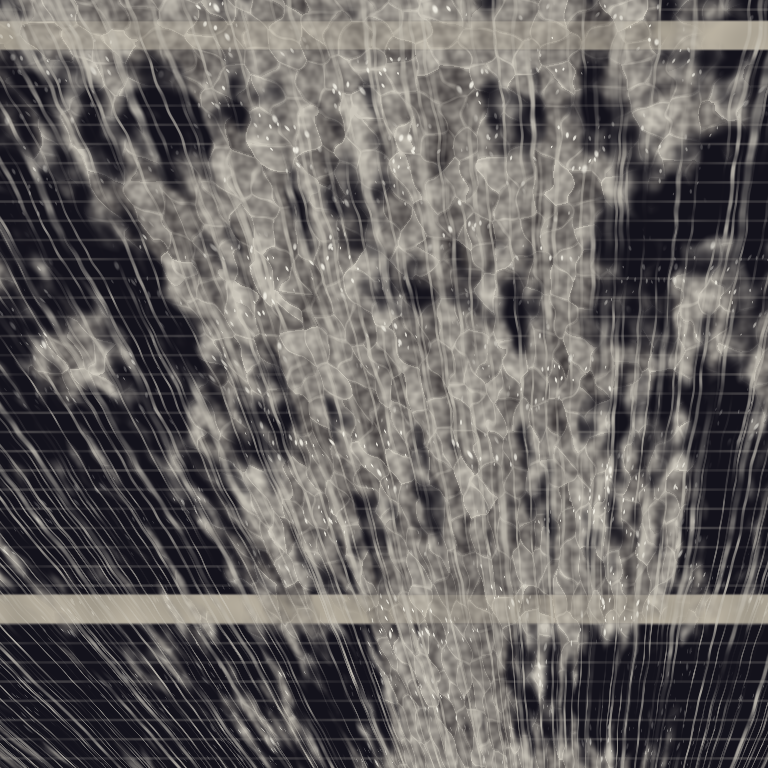
Give the GLSL for this texture, as a three.js fragment shader.

```glsl
#define FAN_CENTRE vec2(0.75, -0.6)
#define GRID_ROWS 40.0
#define BAR_LOW 0.207
#define BAR_GAP 0.747
#define BAR_HALF 0.019
#define CRACK_GAIN 0.75
#define GLINT_SHARE 0.2
#define CELL_DARK vec3(0.075, 0.07, 0.105)
#define GRID_GREY vec3(0.29, 0.28, 0.29)
#define BAR_PALE vec3(0.68, 0.65, 0.59)
#define GLASS_DARK vec3(0.12, 0.10, 0.11)
#define GLASS_PALE vec3(0.85, 0.83, 0.78)

varying vec2 vUv;

float hash(vec2 p) {
  vec3 h = fract(p.xyx * 0.1031);
  h += dot(h, h.yzx + 33.33);
  return fract((h.x + h.y) * h.z);
}

vec2 hash2(vec2 p) {
  return vec2(hash(p), hash(p + 47.3));
}

float corner(vec2 cell, vec2 offset) {
  float angle = 6.2832 * hash(cell);
  return dot(vec2(cos(angle), sin(angle)), offset);
}

float gradientNoise(vec2 p) {
  vec2 i = floor(p), f = fract(p), e = vec2(1.0, 0.0);
  vec2 s = f * f * f * (f * (f * 6.0 - 15.0) + 10.0);
  return mix(mix(corner(i, f), corner(i + e, f - e), s.x),
             mix(corner(i + e.yx, f - e.yx), corner(i + 1.0, f - 1.0), s.x), s.y);
}

// x: distance to the facet border, y: random shade of the facet
vec2 facets(vec2 p) {
  vec2 i = floor(p), f = fract(p);
  float near = 8.0, second = 8.0, shade = 0.0;
  for (int y = -1; y <= 1; y++) {
    for (int x = -1; x <= 1; x++) {
      vec2 o = vec2(float(x), float(y));
      float d = length(o + hash2(i + o) - f);
      if (d < near) {
        second = near;
        near = d;
        shade = hash(i + o + 91.7);
      } else {
        second = min(second, d);
      }
    }
  }
  return vec2(second - near, shade);
}

// Long splinters, each with its own lean, width and gaps
float cracks(vec2 fan, float count, float width) {
  float x = fan.x * count;
  float id = floor(x);
  vec2 r = hash2(vec2(id, count));
  float centre = 0.5 + (r.x - 0.5) * 0.4 + (r.y - 0.5) * (fan.y - 0.5) * 0.5;
  float d = abs(fract(x) - centre) / count;
  float gaps = gradientNoise(vec2(id * 7.31 + count, fan.y * 5.0));
  float wear = 0.75 + 0.8 * gradientNoise(vec2(id * 3.7, fan.y * 45.0));
  return smoothstep(width, width * 0.25, d) * smoothstep(-0.2, 0.25, gaps) * wear;
}

// Small bright chips drawn out along the splinters
float glints(vec2 fan, vec2 scale) {
  vec2 p = fan * scale;
  vec2 i = floor(p);
  vec2 d = fract(p) - 0.3 - 0.4 * hash2(i);
  d.x += d.y * (hash(i + 8.1) - 0.5);
  float size = 0.12 + 0.18 * hash(i + 5.9);
  float lit = step(1.0 - GLINT_SHARE, hash(i + 23.4));
  return lit * smoothstep(size, size * 0.3, length(d * vec2(1.0, 0.8)));
}

void main() {
  vec2 p = vUv;
  vec2 fan = vec2(1.1 * (p.x - FAN_CENTRE.x) / (p.y - FAN_CENTRE.y), p.y);
  fan.x += 0.008 * gradientNoise(p * 9.0) + 0.003 * gradientNoise(p * 31.0);

  // Solar cell with fine grid and two pale bars
  float row = abs(fract(p.y * GRID_ROWS) - 0.5) / GRID_ROWS;
  float grid = smoothstep(0.0026, 0.0006, row) * (0.55 + 0.7 * gradientNoise(p * 14.0));
  vec3 colour = mix(CELL_DARK, GRID_GREY, clamp(grid, 0.0, 1.0));
  float barDistance = min(abs(p.y - BAR_LOW), abs(p.y - BAR_LOW - BAR_GAP));
  float bar = smoothstep(BAR_HALF + 0.002, BAR_HALF - 0.002, barDistance);
  colour = mix(colour, BAR_PALE * (1.0 + 0.15 * gradientNoise(p * 20.0)), bar);

  // Where crushed glass gathers
  float clump = gradientNoise(p * 8.0 + 3.7);
  float streak = gradientNoise(fan * vec2(32.0, 4.0));
  float grain = gradientNoise(fan * vec2(48.0, 30.0) + 11.0);
  float fine = gradientNoise(p * 95.0);
  float across = (fan.x + 0.2) / 0.31;
  float heap = 0.62 * exp(-across * across) - 0.06;
  heap -= 0.2 * smoothstep(0.3, 0.05, p.y) * smoothstep(-0.2, 0.0, fan.x);
  float ridge = (p.y - 0.52 - 0.06 * gradientNoise(p * 5.0)) / 0.035;
  heap += 0.22 * exp(-ridge * ridge);
  for (int i = 0; i < 2; i++) {
    float strip = abs(fan.x - mix(-0.355, -0.015, float(i)));
    heap += 0.35 * smoothstep(0.024, 0.012, strip);
  }
  float cover = smoothstep(0.0, 0.48, heap + 0.75 * clump + 0.5 * streak + 0.4 * grain);

  // Facets and grit of the glass
  vec2 facet = facets(fan * vec2(42.0, 25.0) + 0.6 * vec2(grain, clump));
  float tone = 0.57 + 0.32 * (facet.y - 0.5) + 0.3 * grain + 0.25 * streak + 0.25 * fine;
  tone += 0.14 * smoothstep(0.14, 0.02, facet.x);
  vec3 glass = mix(GLASS_DARK, GLASS_PALE, clamp(tone, 0.0, 1.0));
  colour = mix(colour, glass, cover * mix(0.93, 0.6, bar));

  // Splinters over the cell and the glass
  float lines = cracks(fan, 15.0, 0.0065);
  lines = max(lines, cracks(fan, 33.0, 0.0035));
  lines = max(lines, 0.8 * cracks(fan, 61.0, 0.0022));
  colour = mix(colour, GLASS_PALE * 0.92, clamp(lines * CRACK_GAIN, 0.0, 1.0));

  // Glints
  float shine = max(glints(fan, vec2(75.0, 48.0)), glints(fan + 3.3, vec2(130.0, 70.0)));
  shine *= smoothstep(-0.1, 0.3, gradientNoise(p * 13.0 + 20.0)) * (0.25 + 0.65 * cover);
  colour = mix(colour, vec3(0.96, 0.95, 0.91), shine);

  gl_FragColor = vec4(clamp(colour, 0.0, 1.0), 1.0);
}
```
